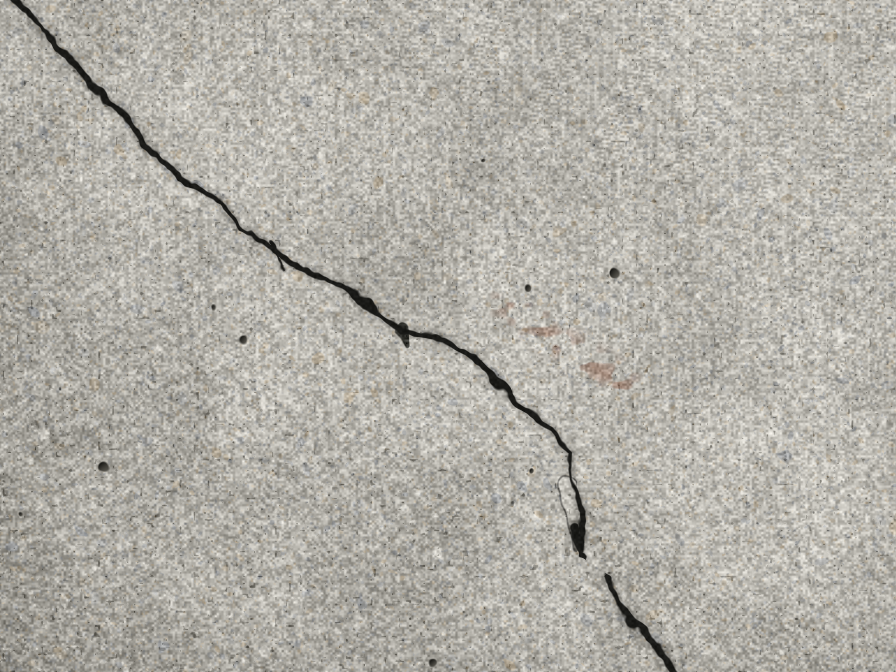
Give the GLSL for this texture, as a WebGL 2 fragment shader.

```glsl
#version 300 es
precision highp float;
#define GRAIN 0.27
#define MOTTLE 0.07
#define STONE_MIX 0.55
#define CRACK_HALF 0.0042
#define CRACK_JAG 0.009
#define CONCRETE vec3(0.715, 0.705, 0.675)
#define SLATE vec3(0.55, 0.57, 0.60)
#define TAN vec3(0.72, 0.65, 0.54)
#define PALE vec3(0.84, 0.83, 0.80)
#define RUST vec3(0.55, 0.38, 0.30)
#define VOID_DARK vec3(0.07, 0.07, 0.06)

uniform vec2 u_resolution;
out vec4 fragColor;

// Bends of the crack, in units of canvas height
const int BENDS = 23;
const vec2 CRACK[BENDS] = vec2[BENDS](
  vec2(.019, 1.005), vec2(.069, .951), vec2(.156, .851), vec2(.179, .842),
  vec2(.217, .783), vec2(.269, .736), vec2(.330, .701), vec2(.356, .660),
  vec2(.434, .608), vec2(.514, .573), vec2(.599, .509), vec2(.660, .493),
  vec2(.708, .465), vec2(.764, .405), vec2(.819, .363), vec2(.847, .326),
  vec2(.852, .288), vec2(.868, .236), vec2(.863, .170), vec2(.903, .146),
  vec2(.929, .089), vec2(.972, .042), vec2(1.010, -.005));

// Air holes: centre and radius
const int PITS = 9;
const vec3 PIT[PITS] = vec3[PITS](
  vec3(.915, .593, .0085), vec3(.785, .573, .005), vec3(.153, .304, .007),
  vec3(.361, .493, .005), vec3(.790, .300, .004), vec3(.318, .543, .003),
  vec3(.643, .013, .005), vec3(.720, .762, .003), vec3(.030, .236, .003));

float hash(vec2 p) { return fract(sin(dot(p, vec2(127.1, 311.7))) * 43758.5453); }

float noise(vec2 p) {
  vec2 i = floor(p), f = fract(p);
  f = f * f * (3.0 - 2.0 * f);
  return mix(mix(hash(i), hash(i + vec2(1, 0)), f.x),
             mix(hash(i + vec2(0, 1)), hash(i + vec2(1, 1)), f.x), f.y);
}

// Distance to a segment whose radius runs from ra to rb
float taper(vec2 p, vec2 a, vec2 b, float ra, float rb) {
  vec2 ab = b - a;
  float t = clamp(dot(p - a, ab) / dot(ab, ab), 0.0, 1.0);
  return length(p - a - ab * t) - mix(ra, rb, t);
}

float cover(float d, float soft) { return 1.0 - smoothstep(-soft, soft, d); }

// One layer of scattered, rotated aggregate stones
vec3 stones(vec3 col, vec2 p, float scale, float density, float soft) {
  vec2 q = p * scale, cell = floor(q);
  for (int k = 0; k < 9; k++) {
    vec2 id = cell + vec2(k % 3 - 1, k / 3 - 1);
    vec2 seed = id + scale;
    if (hash(seed + 3.3) > density) continue;
    vec2 d = q - id - vec2(hash(seed), hash(seed + 7.7));
    float angle = 6.283 * hash(seed + 1.9), kind = hash(seed + 5.1);
    d = mat2(cos(angle), -sin(angle), sin(angle), cos(angle)) * d;
    d.x *= mix(1.0, 2.2, hash(seed + 9.2));
    float r = mix(0.16, 0.42, hash(seed + 4.6)) + 0.2 * (noise(q * 4.0) - 0.5);
    vec3 tint = kind < 0.40 ? SLATE : kind < 0.65 ? TAN : PALE;
    col = mix(col, tint, cover(length(d) - r, soft * scale) * STONE_MIX * (0.4 + 0.6 * hash(seed + 8.4)));
  }
  return col;
}

// Signed distance to the jagged crack, closed at the bridge near its foot
float crackDistance(vec2 p) {
  vec2 q = p + CRACK_JAG * (vec2(noise(p * 45.0), noise(p * 45.0 + 31.0)) - 0.5)
             + 0.4 * CRACK_JAG * (vec2(noise(p * 120.0), noise(p * 120.0 + 17.0)) - 0.5);
  float d = 9.0;
  for (int i = 0; i < BENDS - 1; i++) d = min(d, taper(q, CRACK[i], CRACK[i + 1], 0.0, 0.0));
  float w = CRACK_HALF * mix(0.65, 1.35, noise(p * 28.0));
  w *= 1.0 - 0.5 * smoothstep(0.06, 0.0, abs(p.y - 0.295));
  w = mix(-0.004, w, smoothstep(0.004, 0.016, abs(p.y - 0.157)));
  d -= w;
  d = min(d, taper(q, vec2(.403, .636), vec2(.421, .600), .0035, .0012));
  return min(d, taper(q, vec2(.856, .212), vec2(.863, .172), .006, .003));
}

void main() {
  vec2 p = gl_FragCoord.xy / u_resolution.y;
  float aa = 1.0 / u_resolution.y;
  float fine = noise(p * 290.0) - 0.5, medium = noise(p * 130.0 + 9.0) - 0.5;

  // Concrete: broad light, blotches and stones
  vec3 col = CONCRETE + 0.035 * (p.x - 0.67) + 0.05 * (p.y - 0.5);
  col -= 0.05 * smoothstep(0.55, 1.0, length(p - vec2(0.72, 0.58)));
  col += MOTTLE * (noise(p * 5.0) + noise(p * 14.0) - 1.0);
  col = stones(col, p, 165.0, 0.55, aa);
  col = stones(col, p, 85.0, 0.42, aa);
  col = stones(col, p, 38.0, 0.16, aa);

  // Rust specks and a scraped pale spot
  float stain = cover(taper(p, vec2(.755, .548), vec2(.925, .425), .012, .018), 0.03);
  col = mix(col, RUST, 0.6 * stain * smoothstep(0.52, 0.75, noise(p * 75.0)));
  float scrape = cover(taper(p, vec2(.678, .600), vec2(.700, .578), .008, .006), 0.008);
  col = mix(col, PALE, 0.6 * scrape * smoothstep(0.3, 0.6, noise(p * 90.0)));

  // Chipped flakes beside the crack
  vec2 rough = p + 0.006 * (vec2(noise(p * 60.0), noise(p * 60.0 + 5.0)) - 0.5);
  float chip = taper(rough, vec2(.845, .276), vec2(.861, .185), .015, .006);
  vec3 chipCol = mix(vec3(0.38, 0.37, 0.34), PALE - 0.06, smoothstep(0.19, 0.25, p.y + 0.3 * (.85 - p.x)));
  col = mix(col, chipCol, cover(chip, aa));
  col *= 1.0 - 0.45 * cover(abs(chip) - 0.0012, aa) * step(p.x, 0.858);
  col = mix(col, PALE, 0.6 * cover(taper(rough, vec2(.872, .172), vec2(.885, .163), .008, .005), 0.003));
  col = mix(col, PALE, 0.5 * cover(length(rough - vec2(.409, .634)) - 0.007, 0.003));
  float notch = taper(rough, vec2(.598, .508), vec2(.606, .487), .011, .004);
  col = mix(col, vec3(0.20, 0.20, 0.18), cover(notch, aa));

  // Grain over every lit surface
  col += GRAIN * fine + 0.5 * GRAIN * medium;
  col -= 0.22 * smoothstep(0.83, 0.97, noise(p * 190.0 + 40.0));

  // Holes, darkest toward the upper left
  for (int i = 0; i < PITS; i++) {
    vec2 d = rough - PIT[i].xy;
    float depth = clamp(0.5 + 0.5 * dot(d, vec2(-0.7, 0.7)) / PIT[i].z, 0.0, 1.0);
    col = mix(col, mix(vec3(0.36, 0.35, 0.32), VOID_DARK, depth), cover(length(d) - PIT[i].z, 1.2 * aa));
  }

  // Crack with a thin worn shade along its lips
  float crack = crackDistance(p);
  col *= 1.0 - 0.16 * smoothstep(0.010, 0.0, crack);
  col = mix(col, VOID_DARK + 0.06 * (fine + 0.5), cover(crack, aa));
  fragColor = vec4(clamp(col, 0.0, 1.0), 1.0);
}
```
